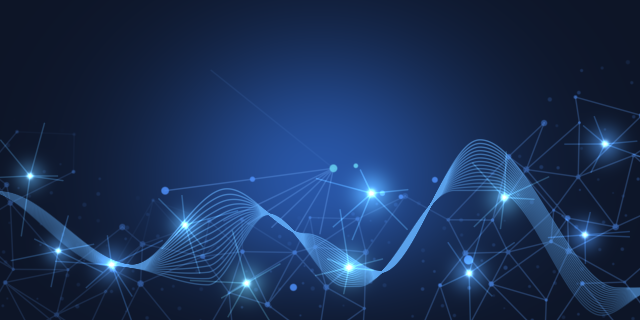
Reproduce this background procedurally as a Shadertoy shader.

```glsl
const vec3 NAVY = vec3(0.05, 0.08, 0.15);
const vec3 ROYAL = vec3(0.16, 0.34, 0.66);
const vec3 LINK_BLUE = vec3(0.34, 0.56, 0.88);
const vec3 NODE_BLUE = vec3(0.30, 0.56, 0.98);
const vec3 WAVE_BLUE = vec3(0.38, 0.68, 0.98);
const vec3 CYAN = vec3(0.40, 0.82, 0.95);
const float CELL = 0.135;
const int STRANDS = 15;

// Position, size and greenness of each light
const vec4 LIGHTS[11] = vec4[](
    vec4(0.094, 0.450, 0.7, 0.5), vec4(0.578, 0.297, 0.7, 0.6),
    vec4(0.349, 0.172, 1.0, 0.2), vec4(0.182, 0.216, 0.6, 0.3),
    vec4(0.771, 0.115, 1.0, 0.9), vec4(1.091, 0.164, 1.1, 0.9),
    vec4(1.161, 0.396, 1.2, 0.8), vec4(1.466, 0.146, 0.9, 0.3),
    vec4(1.576, 0.383, 1.0, 0.7), vec4(1.828, 0.266, 0.8, 0.1),
    vec4(1.891, 0.550, 1.0, 0.2));

// Position and radius of the larger nodes
const vec3 HUBS[9] = vec3[](
    vec3(1.042, 0.474, 0.012), vec3(1.112, 0.482, 0.007),
    vec3(0.789, 0.440, 0.008), vec3(0.516, 0.404, 0.012),
    vec3(1.359, 0.438, 0.009), vec3(1.464, 0.188, 0.014),
    vec3(0.917, 0.102, 0.011), vec3(1.195, 0.396, 0.008),
    vec3(1.253, 0.385, 0.007));

float hash(vec2 p) {
    return fract(sin(dot(p, vec2(127.1, 311.7))) * 43758.5453);
}

float disc(vec2 p, vec2 center, float radius, float px) {
    return 1.0 - smoothstep(radius - px, radius + px, length(p - center));
}

float segment(vec2 p, vec2 a, vec2 b, float px) {
    vec2 ab = b - a;
    float t = clamp(dot(p - a, ab) / dot(ab, ab), 0.0, 1.0);
    return 1.0 - smoothstep(0.0, 0.0014 + px, length(p - a - ab * t));
}

// Upper and lower edges of the ribbon, built from eased steps
vec2 ribbon(float x) {
    float top = 0.40 - 0.23 * smoothstep(0.0, 0.42, x) + 0.24 * smoothstep(0.41, 0.71, x)
        - 0.14 * smoothstep(0.71, 0.95, x) - 0.12 * smoothstep(0.95, 1.20, x)
        + 0.413 * smoothstep(1.19, 1.50, x) - 0.463 * smoothstep(1.50, 1.93, x);
    float bottom = 0.41 - 0.24 * smoothstep(-0.06, 0.34, x) - 0.06 * smoothstep(0.36, 0.65, x)
        + 0.22 * smoothstep(0.65, 0.84, x) - 0.225 * smoothstep(0.84, 1.08, x)
        + 0.30 * smoothstep(1.12, 1.42, x) - 0.39 * smoothstep(1.55, 1.88, x)
        + 0.08 * smoothstep(1.88, 2.05, x);
    return vec2(top, bottom);
}

vec2 nodeAt(vec2 cell, float size) {
    return (cell + 0.12 + 0.76 * vec2(hash(cell), hash(cell + 37.0))) * size;
}

// Nodes thin out above a roof that is higher at both sides
float presence(vec2 node, vec2 cell) {
    float roof = 0.32 + 0.30 * (1.0 - smoothstep(0.1, 0.6, node.x))
        + 0.50 * smoothstep(1.35, 1.85, node.x)
        + 0.09 * exp(-pow((node.x - 1.2) / 0.18, 2.0));
    return step(0.15, hash(cell + 71.0)) * (1.0 - smoothstep(roof - 0.04, roof + 0.04, node.y));
}

// Returns links in x and nodes in y
vec2 network(vec2 p, float size, float radius, float px) {
    vec2 home = floor(p / size), sum = vec2(0.0);
    for (int j = -1; j <= 1; j++)
    for (int i = -1; i <= 1; i++) {
        vec2 cell = home + vec2(i, j);
        vec2 node = nodeAt(cell, size);
        float seen = presence(node, cell);
        float r = radius * mix(0.5, 1.3, hash(cell + 13.0));
        sum.y += seen * mix(0.35, 0.9, hash(cell + 5.0)) * disc(p, node, r, px);
        for (int k = 0; k < 4; k++) {
            vec2 other = cell + (k < 3 ? vec2(k - 1, 1) : vec2(1, 0));
            vec2 end = nodeAt(other, size);
            float kept = step(0.25, hash(cell + other * 1.7));
            sum.x += kept * seen * presence(end, other) * segment(p, node, end, px);
        }
    }
    return min(sum, 1.0);
}

float strands(vec2 p, float px) {
    vec2 edges = ribbon(p.x);
    vec2 slope = (ribbon(p.x + 0.002) - ribbon(p.x - 0.002)) / 0.004;
    float sum = 0.0;
    for (int i = 0; i < STRANDS; i++) {
        float t = float(i) / float(STRANDS - 1);
        float s = mix(slope.x, slope.y, t);
        float d = abs(p.y - mix(edges.x, edges.y, t)) / sqrt(1.0 + s * s);
        sum += (1.0 - smoothstep(0.0, 0.0012 + px, d)) * mix(0.65, 0.4, t);
    }
    return min(sum, 1.0);
}

void mainImage(out vec4 fragColor, in vec2 fragCoord) {
    float px = 1.0 / iResolution.y;
    vec2 p = fragCoord * px;

    // Backdrop
    vec2 q = (p - vec2(1.0, 0.45)) / vec2(0.50, 0.42);
    float halo = exp(-dot(q, q)) * smoothstep(-0.25, 0.35, p.y);
    vec3 color = mix(NAVY, ROYAL, halo);

    // Network, with a finer layer of faint dots
    float lit = mix(0.55, 1.0, smoothstep(0.3, 1.0, p.x));
    vec2 net = network(p, CELL, 0.008, px);
    float dust = network(p + vec2(0.0, 0.02), CELL * 0.55, 0.005, px).y;
    color = mix(color, LINK_BLUE, 0.30 * lit * net.x);
    color = mix(color, NODE_BLUE, lit * max(0.75 * net.y, 0.3 * dust));

    // Fan of long links below the main hub
    vec2 hub = HUBS[0].xy;
    float fan = segment(p, hub, HUBS[2].xy, px) + segment(p, HUBS[2].xy, HUBS[3].xy, px)
        + 0.25 * segment(p, hub, vec2(0.66, 0.78), px);
    for (int i = 0; i < 5; i++) {
        float t = float(i) / 4.0;
        fan += segment(p, hub, vec2(mix(0.70, 1.0, t), mix(0.31, 0.27, t)), px);
    }
    color = mix(color, LINK_BLUE, 0.45 * min(fan, 1.0));

    // Ribbon
    float fade = mix(0.4, 0.9, smoothstep(0.0, 0.7, p.x)) * mix(1.0, 0.65, smoothstep(1.5, 1.9, p.x));
    color = mix(color, WAVE_BLUE, fade * strands(p, px));

    // Hubs
    for (int i = 0; i < HUBS.length(); i++) {
        vec3 tint = i < 2 ? CYAN : NODE_BLUE;
        color = mix(color, tint, 0.85 * disc(p, HUBS[i].xy, HUBS[i].z, px));
    }

    // Lights with spokes
    for (int i = 0; i < LIGHTS.length(); i++) {
        vec4 light = LIGHTS[i];
        float d = length(p - light.xy);
        vec3 tint = mix(vec3(0.25, 0.50, 0.85), vec3(0.36, 0.68, 0.70), light.w);
        float spokes = 0.0;
        for (int k = 0; k < 6; k++) {
            float turn = (float(k) + hash(vec2(i, k))) * 1.0472;
            float reach = mix(0.07, 0.19, hash(vec2(k, i) + 9.0));
            spokes += segment(p, light.xy, light.xy + reach * vec2(cos(turn), sin(turn)), px);
        }
        color += tint * (0.55 * exp(-d * d / (0.0028 * light.z)) + 0.28 * min(spokes, 1.0));
        color += vec3(0.7, 0.9, 0.95) * exp(-d * d / (0.00012 * light.z));
    }
    fragColor = vec4(min(color, 1.0), 1.0);
}
```
